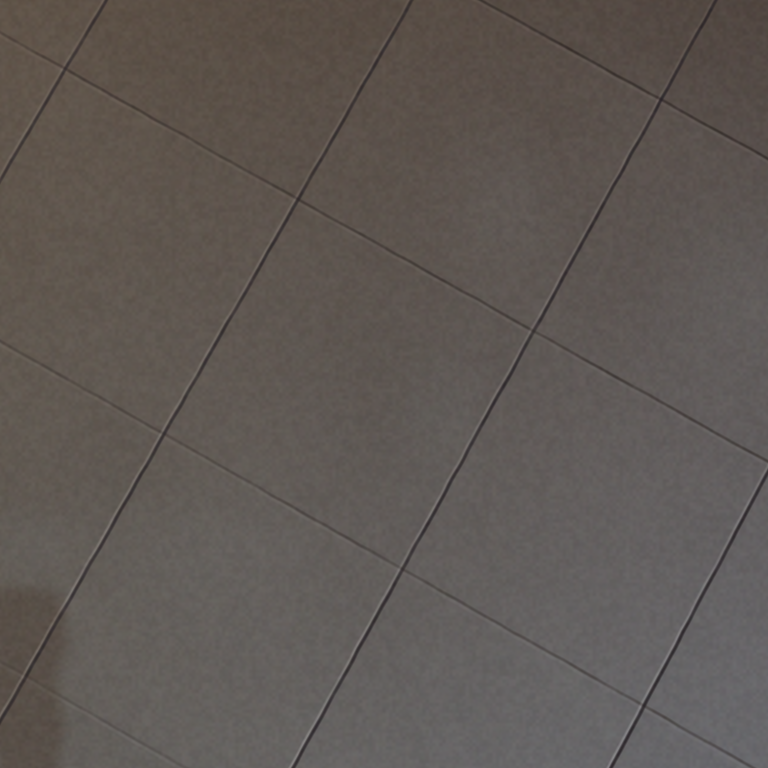
A three.js fragment shader for this texture:

```glsl
// Worn grey-brown floor tiles in a slanted grid with thin dark joints and soft light.
#define GRID_ORIGIN vec2(0.6953, 0.5690)
#define TILE_SIZE 0.353
#define JOINT_HALF_WIDTH 0.0017
#define JOINT_SOFTNESS 0.0017
#define GRAIN_AMOUNT 0.042
#define MOTTLE_AMOUNT 0.028
#define TILE_VARIATION 0.008
#define JOINT_COLOR vec3(0.155, 0.135, 0.150)
#define CROSS_JOINT_COLOR vec3(0.190, 0.160, 0.150)
#define STAIN_COLOR vec3(0.315, 0.270, 0.235)
#define HAZE_COLOR vec3(0.430, 0.430, 0.425)

varying vec2 vUv;

float hash(vec2 p) {
  vec3 q = fract(vec3(p.xyx) * 0.1031);
  q += dot(q, q.yzx + 33.33);
  return fract((q.x + q.y) * q.z);
}

float noise(vec2 p) {
  vec2 cell = floor(p);
  vec2 f = fract(p);
  f = f * f * (3.0 - 2.0 * f);
  float low = mix(hash(cell), hash(cell + vec2(1.0, 0.0)), f.x);
  float high = mix(hash(cell + vec2(0.0, 1.0)), hash(cell + 1.0), f.x);
  return mix(low, high, f.y);
}

float fbm(vec2 p) {
  float sum = 0.0;
  float weight = 0.5;
  for (int i = 0; i < 4; i++) {
    sum += weight * noise(p);
    p = mat2(1.6, 1.2, -1.2, 1.6) * p + 17.3;
    weight *= 0.5;
  }
  return sum / 0.9375;
}

// Tile coordinates: x counts steep joints to the right, y counts cross joints downward.
vec2 tileCoords(vec2 uv) {
  vec2 d = uv - GRID_ORIGIN;
  vec2 g = vec2(2.4775 * d.x - 1.3647 * d.y, -1.399 * d.x - 2.503 * d.y);
  return g / (1.0 + dot(g, vec2(0.006, 0.015)));
}

// Soft elliptical patch, 1 at its centre.
float patchMask(vec2 uv, vec2 center, vec2 radius) {
  vec2 d = (uv - center) / radius;
  return exp(-dot(d, d));
}

float band(float dist, float halfWidth) {
  return 1.0 - smoothstep(halfWidth - JOINT_SOFTNESS, halfWidth + JOINT_SOFTNESS, abs(dist));
}

void main() {
  vec2 uv = vUv;
  vec2 grid = tileCoords(uv);

  // Light falls from the cool lower right to the brown upper edge.
  vec3 top = mix(vec3(0.370, 0.322, 0.278), vec3(0.322, 0.282, 0.260), uv.x);
  vec3 bottom = mix(vec3(0.385, 0.368, 0.348), vec3(0.412, 0.412, 0.428), uv.x);
  vec3 color = mix(bottom, top, uv.y);

  // Slight tone change per tile and cloudy mottling.
  color += TILE_VARIATION * (hash(floor(grid) + 40.0) - 0.5);
  color += MOTTLE_AMOUNT * (fbm(uv * 6.0 + 3.0) - 0.5) * vec3(0.9, 1.0, 1.1);

  // Pale worn patches.
  float haze = patchMask(uv, vec2(0.66, 0.75), vec2(0.06, 0.08)) * 0.20;
  haze += patchMask(uv, vec2(0.58, 0.46), vec2(0.05, 0.08)) * 0.20;
  haze += patchMask(uv, vec2(0.25, 0.27), vec2(0.13, 0.09)) * 0.22;
  haze += patchMask(uv, vec2(0.97, 0.62), vec2(0.09, 0.10)) * 0.28;
  haze += patchMask(uv, vec2(0.04, 0.29), vec2(0.07, 0.05)) * 0.22;
  float scuff = dot(uv - vec2(0.745, 0.105), vec2(0.62, 0.78));
  float along = dot(uv - vec2(0.745, 0.105), vec2(0.78, -0.62));
  haze += exp(-scuff * scuff * 4000.0 - along * along * 250.0) * 0.30;
  color = mix(color, HAZE_COLOR, haze);

  // Brown stain in the lower left corner.
  vec2 stainPos = uv + 0.02 * (vec2(noise(uv * 18.0), noise(uv * 18.0 + 9.0)) - 0.5);
  float stainEdge = length(max(abs(stainPos - vec2(0.035, 0.09)) - vec2(0.015, 0.11), 0.0));
  float stain = 1.0 - smoothstep(0.018, 0.048, stainEdge);
  color = mix(color, STAIN_COLOR, stain * 0.6);

  // Signed distances to the nearest joints, with a slight wobble.
  vec2 jointId = floor(grid + 0.5);
  vec2 dist = (grid - jointId) * TILE_SIZE;
  dist += 0.0012 * (vec2(noise(uv * 45.0), noise(uv * 45.0 + 31.0)) - 0.5);
  float wear = 0.75 + 0.5 * noise(uv * 30.0 + 5.0);

  // Cross joints: softer, fading toward the lower left.
  float crossFade = clamp(0.52 - 0.15 * grid.y + 0.05 * grid.x, 0.12, 0.62);
  color += 0.025 * band(dist.y - 0.004, 0.0018) * wear;
  color = mix(color, CROSS_JOINT_COLOR, band(dist.y, JOINT_HALF_WIDTH) * crossFade * wear);

  // Steep joints: darker, with a lit left lip that grows toward the bottom.
  float lip = band(dist.x + 0.0037, 0.0016) * mix(0.11, 0.04, uv.y);
  color += lip * wear;
  float steepStrength = clamp(0.78 + 0.07 * jointId.x, 0.6, 0.9);
  color = mix(color, JOINT_COLOR, band(dist.x, JOINT_HALF_WIDTH + 0.0003) * steepStrength * min(wear, 1.0));

  // Fine surface grain.
  float grain = 0.6 * noise(uv * 230.0) + 0.4 * noise(uv * 120.0 + 50.0) - 0.5;
  color += GRAIN_AMOUNT * grain;
  color += 0.012 * (vec3(noise(uv * 160.0 + 7.0), noise(uv * 160.0 + 71.0), noise(uv * 160.0 + 133.0)) - 0.5);

  gl_FragColor = vec4(color, 1.0);
}
```
